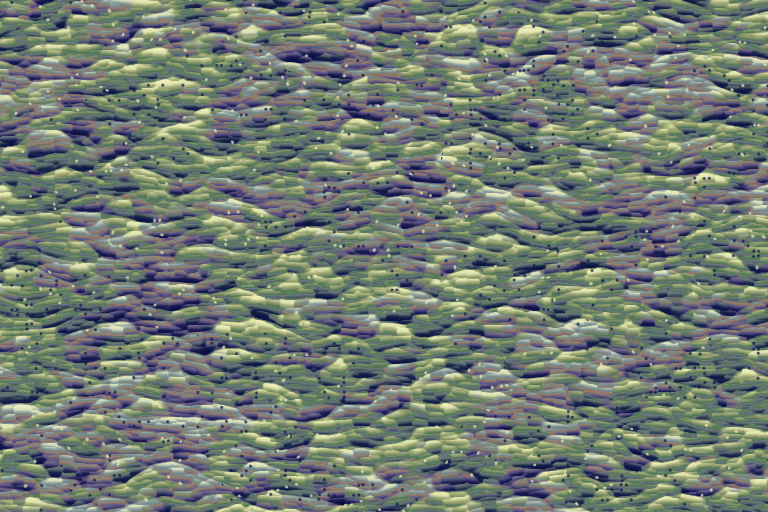
A WebGL 1 fragment shader for this texture:

```glsl
precision highp float;
// A dense tapestry of flat, tilted flakes, like hills and rooftops in layers.
// Soft cellular noise gives each flake a pale crest and a dark foot; the tone
// picks a colour band, and the hue picks one of two colours in that band.

uniform vec2 u_resolution;

// Cells per canvas height, across and up
const vec2 HILL_SCALE = vec2(15.0, 38.0);
const vec2 BLOCK_SCALE = vec2(36.0, 72.0);
const vec2 REGION_SCALE = vec2(4.5, 9.0);
const float SPECK_SCALE = 105.0;

const float HILL_TILT = 1.3;
const float EDGE_SHARPNESS = 22.0;
const float CONTRAST = 0.75;
const float WARM_SHARE = 0.56;      // hue above this uses the second colour
const float DARK_SPECKS = 0.07;
const float LIGHT_SPECKS = 0.025;

// Two colours for each of the dark, middle and light bands
const vec3 SLATE = vec3(0.33, 0.39, 0.42);
const vec3 VIOLET = vec3(0.31, 0.29, 0.47);
const vec3 GREEN = vec3(0.36, 0.49, 0.36);
const vec3 CLAY = vec3(0.56, 0.47, 0.42);
const vec3 OLIVE = vec3(0.62, 0.66, 0.47);
const vec3 MIST = vec3(0.53, 0.60, 0.59);
const vec3 INK = vec3(0.07, 0.10, 0.30);
const vec3 CREAM = vec3(0.90, 0.90, 0.70);

vec3 hash3(vec2 p) {
  vec3 q = fract(vec3(p.xyx) * vec3(0.1031, 0.1030, 0.0973));
  q += dot(q, q.yxz + 33.33);
  return fract((q.xxy + q.yzz) * q.zyx);
}

// Soft cellular noise: x = height within the flake, y = tone, z = hue.
// boxy blends round cells (0) into rectangular ones (1).
vec3 flakes(vec2 p, float tilt, float boxy) {
  vec2 cell = floor(p);
  vec3 sum = vec3(0.0);
  float total = 0.0;
  for (int j = -1; j <= 1; j++) {
    for (int i = -1; i <= 1; i++) {
      vec2 id = cell + vec2(float(i), float(j));
      vec3 site = hash3(id);
      vec3 look = hash3(id + 71.7);
      vec2 d = p - id - 0.1 - 0.8 * site.xy;
      d.y += tilt * (site.z - 0.5) * d.x;
      float box = max(abs(d.x), abs(d.y));
      float dist = mix(length(d), box, boxy);
      float weight = exp(-EDGE_SHARPNESS * dist);
      sum += weight * vec3(d.y, look.xy);
      total += weight;
    }
  }
  return sum / max(total, 1e-20);
}

// Gentle layered waves that bend the rows
vec2 warp(vec2 p) {
  float rise = sin(p.x * 9.0 + 3.0 * sin(p.y * 7.0))
             + 0.6 * sin(p.x * 23.0 - p.y * 31.0)
             + 0.35 * sin(p.x * 51.0 + p.y * 43.0);
  float slide = sin(p.y * 37.0 + 2.0 * sin(p.x * 11.0));
  return p + vec2(0.008 * slide, 0.006 * rise);
}

// Small round dots on a jittered grid; share is the part of cells filled
float specks(vec2 p, float share, float seed) {
  vec2 q = p * SPECK_SCALE;
  vec3 h = hash3(floor(q) + seed);
  vec2 d = fract(q) - 0.5 - 0.25 * (h.xy - 0.5);
  return step(h.z, share) * (1.0 - smoothstep(0.15, 0.46, length(d)));
}

void main() {
  vec2 p = gl_FragCoord.xy / u_resolution.y;
  vec2 w = warp(p);

  vec3 hill = flakes(w * HILL_SCALE + 13.0, HILL_TILT, 0.3);
  vec3 block = flakes(mix(p, w, 0.5) * BLOCK_SCALE + 47.0, 0.5, 0.85);
  vec3 region = flakes(w * REGION_SCALE + 5.0, 1.0, 0.0);

  // Crests are light and feet are dark at both sizes
  float tone = 0.49 + 0.60 * hill.x + 0.42 * (hill.y - 0.5)
             + 0.34 * block.x + 0.36 * (block.y - 0.5);
  float hue = 0.5 + 0.55 * (hill.z - 0.5) + 0.30 * (block.z - 0.5)
            + 0.40 * (region.z - 0.5);
  float warm = smoothstep(WARM_SHARE - 0.09, WARM_SHARE + 0.09, hue);

  // Band colour, then shading about the centre of the band
  float middle = smoothstep(0.35, 0.46, tone);
  float light = smoothstep(0.54, 0.65, tone);
  vec3 color = mix(SLATE, VIOLET, warm);
  color = mix(color, mix(GREEN, CLAY, warm), middle);
  color = mix(color, mix(OLIVE, MIST, warm), light);
  float centre = 0.24 + 0.26 * middle + 0.26 * light;
  color += CONTRAST * (tone - centre) * vec3(1.05, 1.0, 0.8);

  // Deep feet and bright crests
  color = mix(color, INK, 0.75 * smoothstep(0.20, -0.05, tone));
  color = mix(color, CREAM, 0.70 * smoothstep(0.82, 1.05, tone));

  // Window-like specks gather in some regions
  float cluster = smoothstep(0.35, 0.75, region.y);
  color = mix(color, INK, 0.75 * specks(p, DARK_SPECKS * cluster, 9.0));
  color = mix(color, CREAM, 0.75 * specks(w, LIGHT_SPECKS, 31.0));

  gl_FragColor = vec4(clamp(color, 0.0, 1.0), 1.0);
}
```
